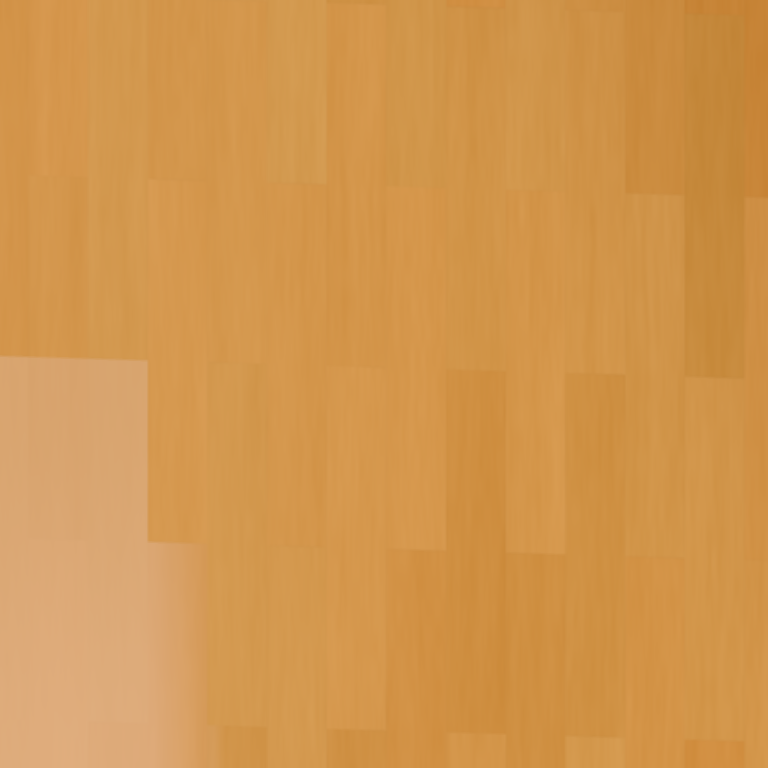
Reproduce this texture procedurally as a WebGL 2 fragment shader.

```glsl
#version 300 es
precision highp float;
// Honey-coloured strip parquet with staggered planks, fine grain and a soft sheen at lower left.
uniform vec2 u_resolution;
out vec4 fragColor;

float hash(vec2 p) {
    vec3 q = fract(p.xyx * vec3(0.1031, 0.1030, 0.0973));
    q += dot(q, q.yzx + 33.33);
    return fract((q.x + q.y) * q.z);
}

float noise(vec2 p) {
    vec2 i = floor(p), f = fract(p);
    f = f * f * (3.0 - 2.0 * f);
    return mix(mix(hash(i), hash(i + vec2(1, 0)), f.x),
               mix(hash(i + vec2(0, 1)), hash(i + vec2(1, 1)), f.x), f.y);
}

// Long vertical fibres, shifted so that each plank has its own
float grain(vec2 p, float seed) {
    p += seed * vec2(37.0, 61.0);
    float x = p.x + 0.006 * noise(p * vec2(8.0, 5.0));
    float broad = noise(vec2(x * 45.0, p.y * 3.0));
    float medium = noise(vec2(x * 140.0, p.y * 8.0));
    float fine = noise(vec2(x * 300.0, p.y * 30.0));
    return 0.4 * broad + 0.3 * medium + 0.3 * fine - 0.5;
}

vec3 floorColor(vec2 p) {
    // Plank cells: columns staggered by half a plank, joints slightly tilted
    float across = (p.x - 0.037) / 0.0777;
    float column = floor(across);
    float halfSteps = (1.0 - p.y - 0.03 * p.x + 0.009) / 0.2363;
    float along = (halfSteps - 1.0 + mod(column, 2.0)) * 0.5;
    vec2 plank = vec2(column, floor(along)) + 20.0;
    float tone = hash(plank);
    float warmth = hash(plank + 71.3);

    // Mostly light wood with some deeper planks
    vec3 wood = mix(vec3(0.800, 0.544, 0.232), vec3(0.834, 0.596, 0.300), sqrt(tone));
    wood += (warmth - 0.5) * vec3(0.014, -0.014, -0.016);
    wood -= vec3(0.035, 0.035, 0.03) * smoothstep(0.9, 1.5, p.x + 0.5 * p.y);
    wood += grain(p, tone) * vec3(0.035, 0.048, 0.065);

    // Faint, broken seams between planks
    float side = abs(fract(across + 0.5) - 0.5) * 0.0777;
    float end = abs(fract(along + 0.5) - 0.5) * 0.4726;
    float seam = 1.0 - smoothstep(0.0, 0.003, min(side, end));
    wood *= 1.0 - 0.02 * seam * noise(p * 18.0 + column);

    // Wide haze from the left, strongest near the bottom
    float haze = (1.0 - smoothstep(0.0, 0.75, p.x)) * (0.5 - 0.18 * p.y);
    wood = mix(wood, vec3(0.855, 0.645, 0.40), haze * 0.65);

    // Window sheen that begins at plank ends and fades to the right
    float sheen = step(max(2.0, column + 1.0), halfSteps);
    sheen *= 1.0 - 0.65 * smoothstep(0.19, 0.28, p.x);
    sheen *= 1.0 - smoothstep(0.275, 0.295, p.x);
    vec3 glow = mix(vec3(0.875, 0.682, 0.505), vec3(0.85, 0.65, 0.45), smoothstep(0.0, 0.53, p.y));
    glow += (wood - vec3(0.835, 0.605, 0.33)) * 0.4;
    return mix(wood, glow, 0.92 * sheen);
}

void main() {
    vec2 uv = gl_FragCoord.xy / u_resolution;
    // Average nearby samples to soften every edge
    vec3 color = vec3(0.0);
    for (int j = -2; j <= 2; j++)
        for (int i = -2; i <= 2; i++)
            color += floorColor(uv + vec2(i, j) * 0.0008);
    fragColor = vec4(color / 25.0, 1.0);
}
```
